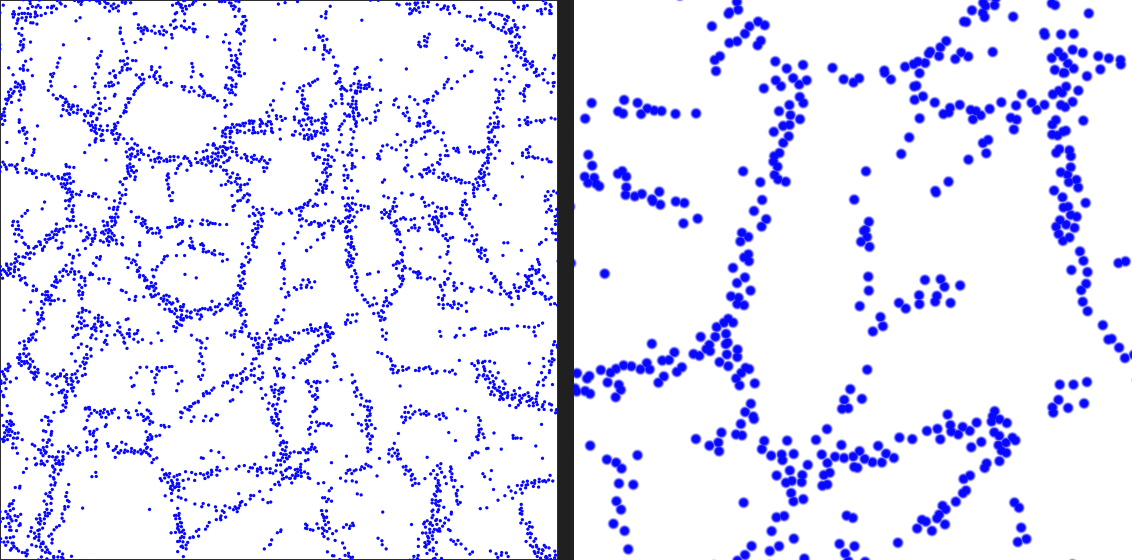
Left, the full canvas; right, a detail of the centre.
Reproduce this pattern procedurally as a Shadertoy shader.

```glsl
#define DOT_GRID 170.0      // scatter cells per canvas height
#define DOT_RADIUS 0.0029
#define DOT_SOFTNESS 0.0011
#define COARSE_WEB 6.8      // large voids per canvas height
#define FINE_WEB 13.5       // small voids per canvas height
#define COARSE_WIDTH 0.0073 // filament half widths
#define FINE_WIDTH 0.0050
#define FILL 0.57           // chance of a dot on a filament axis
#define STRAY 0.003         // chance of a dot inside a void
#define SIZE_SPREAD 0.4     // variation of the void sizes
#define DOT_COLOR vec3(0.03, 0.03, 1.0)
#define FRAME_COLOR vec3(0.18, 0.18, 0.19)

vec2 hash2(ivec2 cell, int seed) {
    uvec2 v = uvec2(cell + ivec2(seed * 131, seed * 57)) * 1664525u + 1013904223u;
    v.x += v.y * 1664525u;
    v.y += v.x * 1664525u;
    v ^= v >> 16u;
    v.x += v.y * 1664525u;
    v.y += v.x * 1664525u;
    v ^= v >> 16u;
    return vec2(v >> 16u) / 65536.0;
}

float cornerSlope(ivec2 cell, vec2 offset) {
    float angle = 6.2832 * hash2(cell, 3).x;
    return dot(vec2(cos(angle), sin(angle)), offset);
}

float gradientNoise(vec2 p) {
    ivec2 i = ivec2(floor(p));
    vec2 f = fract(p);
    vec2 u = f * f * f * (f * (f * 6.0 - 15.0) + 10.0);
    float low = mix(cornerSlope(i, f),
                    cornerSlope(i + ivec2(1, 0), f - vec2(1, 0)), u.x);
    float high = mix(cornerSlope(i + ivec2(0, 1), f - vec2(0, 1)),
                     cornerSlope(i + ivec2(1, 1), f - vec2(1, 1)), u.x);
    return mix(low, high, u.y);
}

// Site of a void relative to the current cell: xy position, z weight
vec3 voidSite(ivec2 cell, ivec2 offset, int seed) {
    return vec3(vec2(offset) + hash2(cell + offset, seed),
                SIZE_SPREAD * hash2(cell + offset, seed + 1).x);
}

// Density of filaments along the walls of a weighted Voronoi diagram;
// only the given share of the walls is kept
float webDensity(vec2 p, float scale, float width, float share, int seed) {
    p *= scale;
    ivec2 cell = ivec2(floor(p));
    vec2 f = fract(p);

    // Void that owns the point
    float ownPower = 1e3;
    vec2 ownSite = vec2(0);
    ivec2 owner = ivec2(0);
    for (int y = -2; y <= 2; y++)
    for (int x = -2; x <= 2; x++) {
        vec3 site = voidSite(cell, ivec2(x, y), seed);
        vec2 d = site.xy - f;
        float power = dot(d, d) - site.z;
        if (power < ownPower) {
            ownPower = power;
            ownSite = site.xy;
            owner = ivec2(x, y);
        }
    }

    // Sum over its walls, so that the nodes become denser
    float density = 0.0;
    for (int y = -2; y <= 2; y++)
    for (int x = -2; x <= 2; x++) {
        ivec2 other = ivec2(x, y);
        if (other == owner) continue;
        vec3 site = voidSite(cell, other, seed);
        vec2 d = site.xy - f;
        float gap = dot(d, d) - site.z - ownPower;
        float wallDistance = gap / (2.0 * length(site.xy - ownSite) * scale);
        vec2 wall = hash2(2 * cell + owner + other, seed + 2);
        float t = wallDistance / (width * mix(0.5, 1.5, wall.x));
        density += step(wall.y, share) * exp(-t * t);
    }
    return density;
}

float dotChance(vec2 p) {
    // Bend the walls
    vec2 q = p + 0.032 * vec2(gradientNoise(p * 5.0), gradientNoise(p * 5.0 + 17.3));
    q += 0.007 * vec2(gradientNoise(p * 17.0 + 5.1), gradientNoise(p * 17.0 + 41.7));

    float clumps = clamp(1.0 + 1.5 * gradientNoise(p * 22.0 + 9.4), 0.25, 1.8);
    float patches = smoothstep(-0.35, 0.15, gradientNoise(p * 4.5 + 63.2));
    float web = webDensity(q, COARSE_WEB, COARSE_WIDTH, 0.9, 11)
              + patches * webDensity(q + 7.0, FINE_WEB, FINE_WIDTH, 0.55, 23);
    return min(STRAY + FILL * clumps * web, 0.9);
}

void mainImage(out vec4 fragColor, in vec2 fragCoord) {
    vec2 uv = fragCoord / iResolution.y;
    vec2 canvas = iResolution.xy / iResolution.y;

    // Scattered dots
    ivec2 cell = ivec2(floor(uv * DOT_GRID));
    float ink = 0.0;
    for (int y = -1; y <= 1; y++)
    for (int x = -1; x <= 1; x++) {
        ivec2 id = cell + ivec2(x, y);
        vec2 center = (vec2(id) + hash2(id, 41)) / DOT_GRID;
        float d = length(uv - center) - DOT_RADIUS;
        if (d > DOT_SOFTNESS) continue;
        if (hash2(id, 42).x < dotChance(center))
            ink = max(ink, 1.0 - smoothstep(-DOT_SOFTNESS, DOT_SOFTNESS, d));
    }

    // Thin frame under the dots
    vec2 margin = min(uv, canvas - uv);
    float frame = 1.0 - smoothstep(0.0011, 0.0027, min(margin.x, margin.y));
    vec3 color = mix(vec3(1), FRAME_COLOR, frame);
    fragColor = vec4(mix(color, DOT_COLOR, ink), 1.0);
}
```
